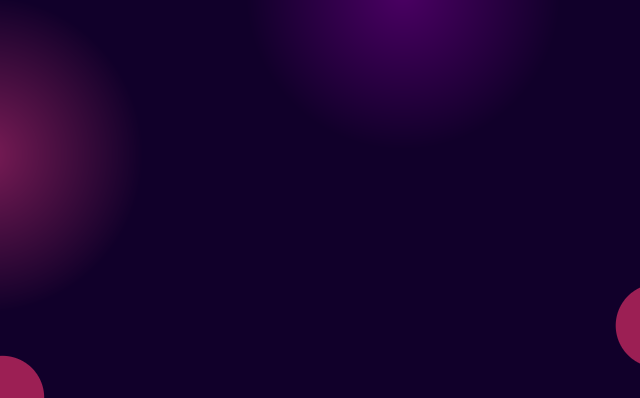
This background is drawn by a Shadertoy shader. Its source:

```glsl
const vec3 NIGHT  = vec3(0.066, 0.0, 0.163);
const vec3 ROSE   = vec3(0.48, 0.11, 0.335);
const vec3 VIOLET = vec3(0.295, 0.0, 0.39);
const vec3 BERRY  = vec3(0.61, 0.12, 0.33);

// Linear falloff: 1 at the center, 0 at the radius
float glow(vec2 p, vec2 center, float radius) {
    return clamp(1.0 - length(p - center) / radius, 0.0, 1.0);
}

// Disc coverage with an edge one pixel wide
float disc(vec2 p, vec2 center, float radius, float pixel) {
    return clamp(0.5 - (length(p - center) - radius) / pixel, 0.0, 1.0);
}

void mainImage(out vec4 fragColor, in vec2 fragCoord) {
    // Canvas height is one unit
    float pixel = 1.0 / iResolution.y;
    vec2 p = fragCoord * pixel;

    // Soft lights at the left and top edges
    vec3 color = NIGHT;
    color = mix(color, ROSE, glow(p, vec2(-0.038, 0.612), 0.398));
    color = mix(color, VIOLET, glow(p, vec2(1.013, 1.02), 0.397));

    // Solid discs cut by the canvas border
    const float discRadius = 0.105;
    float discs = max(disc(p, vec2(0.006, 0.001), discRadius, pixel),
                      disc(p, vec2(1.652, 0.182), discRadius, pixel));
    color = mix(color, BERRY, discs);

    fragColor = vec4(color, 1.0);
}
```
